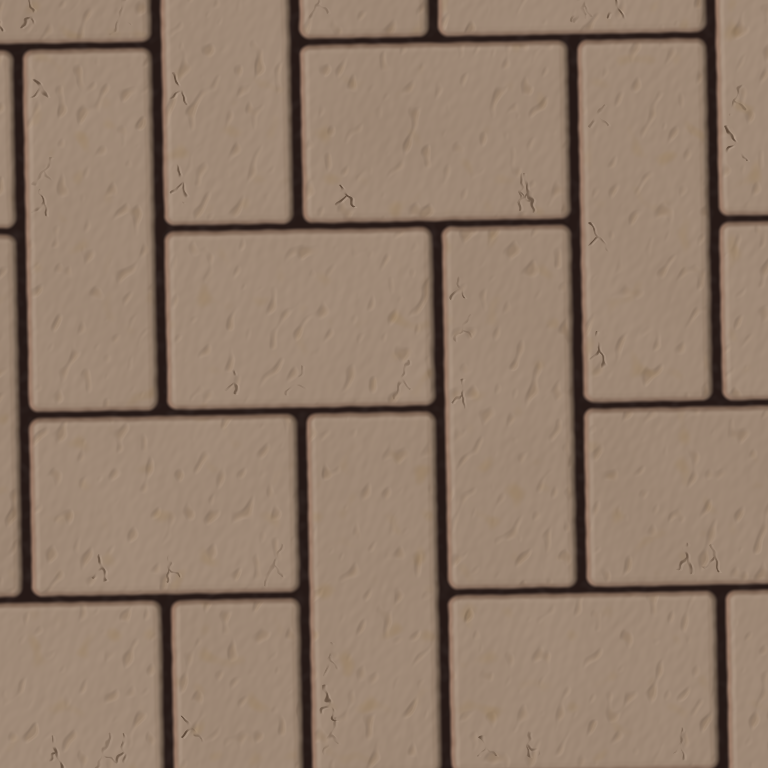
Write a Shadertoy shader that draws this texture.

```glsl
// Clay pavers in a slightly rotated herringbone bond, with dark joints, pitted faces and small cracks.

// Pseudo-random pair in -1..1
vec2 hash2(vec2 p) {
    vec3 a = fract(p.xyx * vec3(0.1031, 0.1030, 0.0973));
    a += dot(a, a.yzx + 33.33);
    return 2.0 * fract((a.xx + a.yz) * a.zy) - 1.0;
}

float gradientNoise(vec2 p) {
    vec2 i = floor(p), f = fract(p);
    vec2 u = f * f * f * (f * (f * 6.0 - 15.0) + 10.0);
    vec2 e = vec2(0.0, 1.0);
    float a = dot(hash2(i), f);
    float b = dot(hash2(i + e.yx), f - e.yx);
    float c = dot(hash2(i + e.xy), f - e.xy);
    float d = dot(hash2(i + 1.0), f - 1.0);
    return mix(mix(a, b, u.x), mix(c, d, u.x), u.y);
}

// Height of the clay face: fine grain with sparse, upright pits
float relief(vec2 p) {
    p.x += 0.3 * p.y;
    float grain = gradientNoise(p * vec2(95.0, 62.0));
    float pits = smoothstep(0.16, 0.5, gradientNoise(p * vec2(62.0, 38.0) + 17.0));
    return 0.35 * grain - pits;
}

float segmentDistance(vec2 p, vec2 a, vec2 b) {
    vec2 v = b - a;
    return length(p - a - v * clamp(dot(p - a, v) / dot(v, v), 0.0, 1.0));
}

// Forked cracks along the bottom of flat bricks and the left of upright ones
float cracks(vec2 c, vec2 halfSize, vec2 id, bool upright) {
    vec2 warp = vec2(gradientNoise(c * 90.0 + id * 5.0), gradientNoise(c * 90.0 + id * 5.0 + 31.0));
    vec2 p = c + 0.007 * warp;
    float ink = 0.0;
    for (int k = 0; k < 3; k++) {
        vec2 r = hash2(id * 3.0 + 101.0 + float(k) * 19.0);
        vec2 mid = upright ? vec2(0.024 - halfSize.x, 0.8 * r.x * halfSize.y)
                           : vec2(0.8 * r.x * halfSize.x, halfSize.y - 0.036);
        vec2 arm = vec2(0.012 * r.y, 0.018 + 0.006 * r.x);
        float d = min(segmentDistance(p, mid - arm, mid + arm),
                      segmentDistance(p, mid, mid + vec2(-0.013 * sign(r.y), 0.012)));
        ink = max(ink, (0.65 + 0.35 * r.y) * smoothstep(0.0024, 0.0004, d));
    }
    return ink * smoothstep(-0.25, 0.2, gradientNoise(c * 75.0 + id));
}

void mainImage(out vec4 fragColor, in vec2 fragCoord) {
    vec2 p = fragCoord / iResolution.xy;
    p.y = 1.0 - p.y;                       // y runs downward from here on
    float pixel = 1.0 / iResolution.y;

    // Herringbone: each diagonal of cells steps through upright and flat halves
    vec2 cellSize = vec2(0.1806, 0.240);
    vec2 q = p + 0.0175 * vec2(-p.y, p.x) - vec2(0.0221, 0.0615);
    vec2 id = floor(q / cellSize);
    float phase = mod(id.x + id.y, 4.0);
    bool upright = phase < 1.5;
    if (phase > 0.5 && upright) id.y -= 1.0;
    if (phase > 2.5) id.x -= 1.0;
    vec2 span = upright ? vec2(1.0, 2.0) : vec2(2.0, 1.0);
    vec2 c = q - (id + 0.5 * span) * cellSize;
    vec2 halfSize = 0.5 * span * cellSize - vec2(0.0055, 0.0033);

    // Rounded brick outline with slightly worn edges
    vec2 worn = c + 0.0014 * vec2(gradientNoise(p * 45.0), gradientNoise(p * 45.0 + 9.0));
    float radius = 0.014;
    vec2 corner = abs(worn) - halfSize + radius;
    float d = length(max(corner, 0.0)) + min(max(corner.x, corner.y), 0.0) - radius;
    vec2 normal = sign(c) * normalize(max(corner, 0.00001));

    // Clay face, lit from the upper left
    vec3 color = vec3(0.615, 0.530, 0.458);
    color += 0.012 * gradientNoise(p * 9.0) + 0.006 * hash2(id + 50.0).x;
    float height = relief(p);
    float slope = relief(p + vec2(0.0028, 0.0016)) - height;
    color += vec3(0.085, 0.08, 0.075) * clamp(slope, -1.1, 0.5);
    color -= vec3(0.035, 0.04, 0.05) * max(-height - 0.15, 0.0);
    color -= vec3(0.01, 0.018, 0.045) * smoothstep(0.2, 0.6, gradientNoise(p * 32.0 + 70.0));

    // Cracks with a lit right-hand lip
    color += 0.05 * cracks(c - vec2(0.003, 0.001), halfSize, id, upright);
    color = mix(color, vec3(0.30, 0.225, 0.165), 0.8 * cracks(c, halfSize, id, upright));

    // Raised crest, then the bevel falling into the joint
    float crest = smoothstep(-0.0145, -0.010, d) * smoothstep(-0.005, -0.009, d);
    color -= 0.035 * crest * dot(normal, vec2(0.9, 0.3));
    vec3 bevelColor = vec3(0.50, 0.405, 0.34) - vec3(0.10, 0.07, 0.06) * normal.x
                    + 0.02 * normal.y + 0.05 * gradientNoise(p * 80.0);
    color = mix(color, bevelColor, smoothstep(-0.0095, -0.002, d));

    // Joint
    vec3 jointColor = vec3(0.145, 0.10, 0.088) + 0.06 * max(gradientNoise(p * 70.0 + 40.0), 0.0);
    color = mix(color, jointColor, smoothstep(-0.003 - 0.5 * pixel, 0.0018 + 0.5 * pixel, d));

    fragColor = vec4(color, 1.0);
}
```
